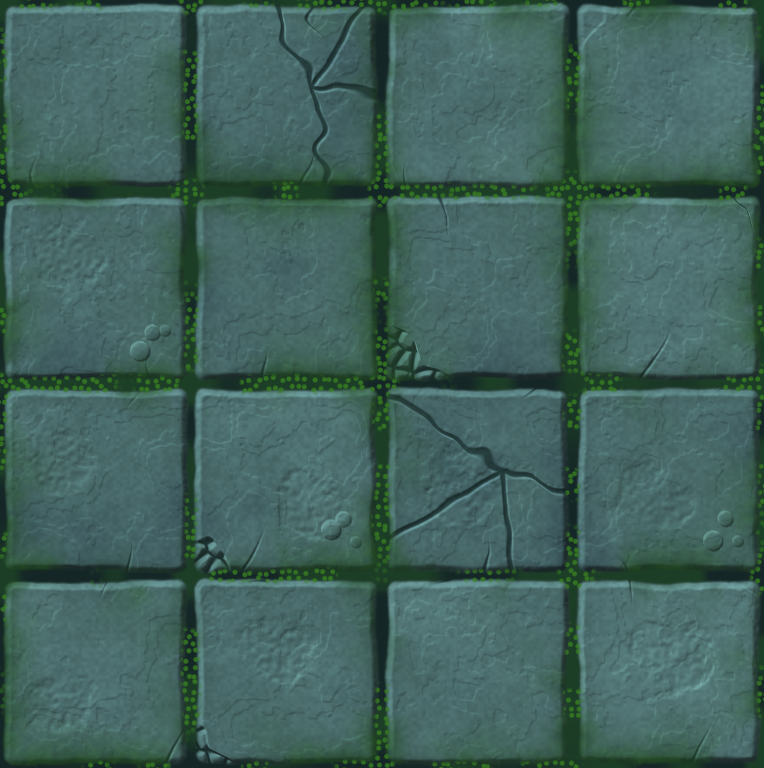
Write a Shadertoy shader that draws this texture.

```glsl
// Mossy floor of four by four weathered stone slabs, with cracks, rubble and knobs.

const float TILES = 4.0;
const vec3 STONE = vec3(0.29, 0.42, 0.42);
const vec3 STONE_DARK = vec3(0.235, 0.345, 0.37);
const vec3 STONE_LIGHT = vec3(0.36, 0.51, 0.51);
const vec3 GROUT = vec3(0.08, 0.15, 0.15);
const vec3 MOSS_DARK = vec3(0.12, 0.27, 0.15);
const vec3 MOSS_LIGHT = vec3(0.22, 0.50, 0.13);

float hash(vec2 p) {
    return fract(sin(dot(p, vec2(127.1, 311.7))) * 43758.5453);
}

float noise(vec2 p) {
    vec2 i = floor(p), f = fract(p);
    f = f * f * (3.0 - 2.0 * f);
    return mix(mix(hash(i), hash(i + vec2(1, 0)), f.x),
               mix(hash(i + vec2(0, 1)), hash(i + vec2(1, 1)), f.x), f.y);
}

float fbm(vec2 p) {
    float sum = 0.0, amp = 0.5;
    for (int i = 0; i < 5; i++) {
        sum += amp * noise(p);
        p = mat2(1.6, 1.2, -1.2, 1.6) * p + 7.3;
        amp *= 0.5;
    }
    return sum;
}

// Distances to the nearest and second nearest scattered points
vec2 voronoi(vec2 p) {
    vec2 cell = floor(p), nearest = vec2(8.0);
    for (int y = -1; y <= 1; y++)
    for (int x = -1; x <= 1; x++) {
        vec2 c = cell + vec2(x, y);
        float d = length(c + 0.15 + 0.7 * vec2(hash(c), hash(c + 19.7)) - p);
        nearest = d < nearest.x ? vec2(d, nearest.x) : vec2(nearest.x, min(nearest.y, d));
    }
    return nearest;
}

// Distance to a segment that thins out towards b
float taper(vec2 p, vec2 a, vec2 b, float thin) {
    float t = clamp(dot(p - a, b - a) / dot(b - a, b - a), 0.0, 1.0);
    return length(p - mix(a, b, t)) + thin * t;
}

// Distance inward from the worn, rounded border of a slab
float borderDistance(vec2 p) {
    const float radius = 0.05;
    vec2 q = abs(fract(p) - 0.5) - 0.477 + radius;
    float box = length(max(q, 0.0)) + min(max(q.x, q.y), 0.0) - radius;
    return -box - 0.045 * (fbm(p * 4.0) - 0.45);
}

// Heavily cracked slabs lie on one slanted line of the grid
float isBroken(vec2 id) {
    return 1.0 - step(0.5, abs(id.y - 5.0 + 2.0 * id.x));
}

float crackDistance(vec2 f, vec2 id, float wobble) {
    f += 0.07 * (wobble - 0.5);
    float d = 1.0;
    for (int i = 0; i < 2; i++) {
        float k = float(i), s = hash(id + k * 7.3 + 2.0), len = hash(id + k * 3.1 + 5.0);
        vec2 start = vec2(0.1 + 0.8 * s, k);
        d = min(d, taper(f, start, start + vec2(0.4 * len - 0.2, (0.5 - k) * 0.7 * len), 0.016));
    }
    if (isBroken(id) > 0.5) {
        vec2 hub = vec2(0.64, 0.56);
        for (int i = 0; i < 4; i++) {
            float k = float(i), a = 1.9 - 1.05 * k + 0.5 * (hash(id + k) - 0.5);
            if (id.x > 1.5) a -= 2.4;
            d = min(d, taper(f, hub, hub + 0.75 * vec2(cos(a), sin(a)), 0.0) - 0.004);
        }
    }
    return d;
}

// Negative inside the crumbled lower left corner of some slabs
float rubbleDistance(vec2 f, vec2 id, float wobble) {
    bool crumbled = id.x == 1.0 + floor(id.y * 0.5) && id.y < 2.5;
    return crumbled ? f.x + f.y - 0.25 - 0.13 * step(1.5, id.y) + 0.16 * (wobble - 0.5) : 1.0;
}

// Round knobs near the lower right corner of some slabs
float knobs(vec2 f, vec2 id) {
    float h = 0.0;
    if (id.x == 2.0 || id.y != 2.0 - min(id.x, 1.0)) return h;
    for (int i = 0; i < 3; i++) {
        float k = float(i), r = 0.052 - 0.011 * k;
        vec2 c = vec2(0.73, 0.15) + vec2(0.065 * k, 0.16 * hash(id + k));
        h = max(h, sqrt(max(r * r - dot(f - c, f - c), 0.0)));
    }
    return h;
}

float height(vec2 p) {
    vec2 id = mod(floor(p), TILES), f = fract(p);
    float wobble = noise(p * 9.0), grain = fbm(p * 6.0), flake = fbm(p * 4.5 + 31.0);
    float h = 0.04 + 0.022 * grain;
    h += 0.005 * (smoothstep(0.50, 0.53, flake) + smoothstep(0.36, 0.39, flake));
    // Pitted patch
    vec2 centre = 0.3 + 0.4 * vec2(hash(id + 4.0), hash(id + 9.0));
    float patchMask = smoothstep(0.2, 0.15, length(f - centre) + 0.2 * (grain - 0.5));
    h -= patchMask * step(0.55, hash(id + 6.0)) * (0.005 + 0.012 * noise(p * 38.0));
    // Split corner
    vec2 corner = step(0.5, vec2(hash(id + 1.0), hash(id + 8.0)));
    float split = dot(abs(f - corner), vec2(1.0, 0.6)) - 0.3 * (hash(id + 3.0) - 0.25);
    h -= 0.013 * smoothstep(0.015, -0.005, split + 0.1 * (wobble - 0.5));
    h -= 0.018 * smoothstep(0.018, 0.0, crackDistance(f, id, wobble));
    h += 0.6 * knobs(f, id);
    // Rubble
    vec2 v = voronoi(p * 11.0);
    float rubble = smoothstep(0.012, -0.012, rubbleDistance(f, id, wobble));
    h = mix(h, 0.045 * smoothstep(0.05, 0.6, v.y - v.x), rubble);
    return h * smoothstep(-0.005, 0.04, borderDistance(p));
}

void mainImage(out vec4 fragColor, in vec2 fragCoord) {
    vec2 p = TILES * fragCoord / iResolution.xy;
    vec2 id = mod(floor(p), TILES), f = fract(p);
    float border = borderDistance(p), wobble = noise(p * 9.0), cloud = fbm(p * 2.3 + 11.0);

    // Stone tone, different on each slab
    float tone = 0.35 + 0.5 * hash(id + 12.0) - 0.4 * isBroken(id) + 1.1 * (cloud - 0.4) + 0.25 * (f.y - 0.5);
    vec3 color = mix(STONE_DARK, STONE, smoothstep(0.0, 0.5, tone));
    color = mix(color, STONE_LIGHT, 0.5 * smoothstep(0.6, 1.1, tone));
    color *= 0.94 + 0.12 * noise(p * 55.0);

    // Light from the upper left
    const float reach = 0.013;
    float slope = (height(p) - height(p + reach * vec2(-0.6, 0.8))) / reach;
    color *= 1.0 + 0.36 * clamp(slope, -1.4, 1.3);

    // Dark cracks and gaps in the rubble
    vec2 v = voronoi(p * 11.0);
    float gaps = smoothstep(0.012, -0.012, rubbleDistance(f, id, wobble)) * smoothstep(0.25, 0.05, v.y - v.x);
    float crack = smoothstep(0.014, 0.002, crackDistance(f, id, wobble));
    color = mix(color, GROUT, max(0.8 * gaps, 0.65 * crack));

    // Moss creeping onto the slabs, mostly along their lower edges
    float damp = smoothstep(0.38, 0.68, fbm(p * 2.6 + 47.0) + 0.14 * (0.5 - f.y));
    float creep = damp * exp(-10.0 * max(border, 0.0));
    color = mix(color, mix(MOSS_DARK, MOSS_LIGHT, 0.45 * noise(p * 24.0)), 0.8 * creep);

    // Joints with bright tufts
    color *= 1.0 - 0.25 * exp(-28.0 * max(border, 0.0));
    vec3 joint = mix(GROUT, MOSS_DARK, smoothstep(0.3, 0.7, noise(p * 5.0)) * 0.75);
    color = mix(joint, color, smoothstep(-0.008, 0.012, border));
    float tuft = smoothstep(0.42, 0.2, voronoi(p * 24.0).x) * smoothstep(0.45, 0.65, noise(p * 6.0 + 3.0));
    color = mix(color, MOSS_LIGHT, 0.8 * tuft * smoothstep(0.03, 0.0, border));
    fragColor = vec4(color, 1.0);
}
```
